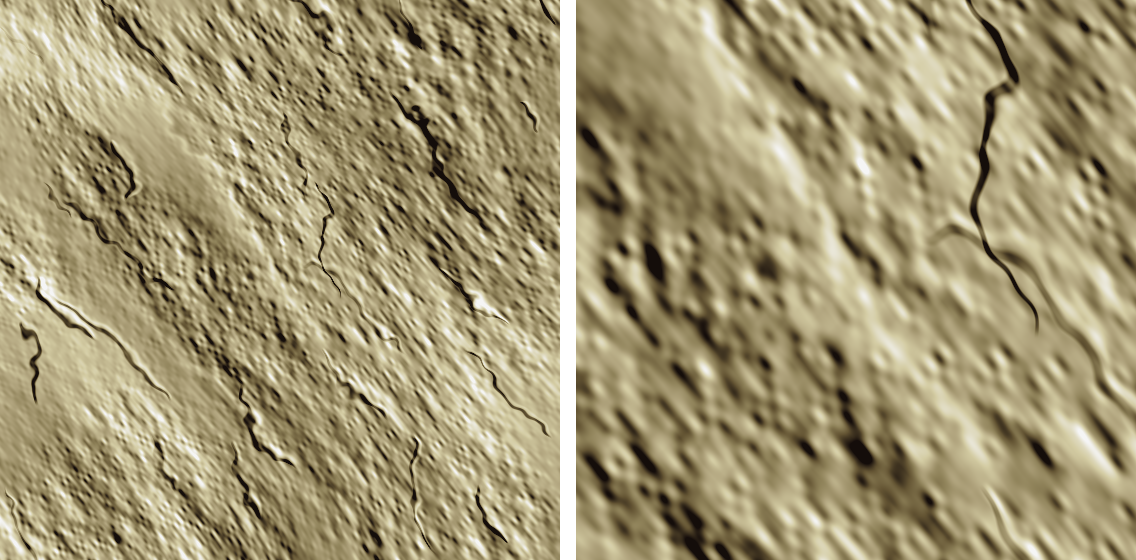
Left: the whole. Right: its middle third, enlarged.
Reproduce this texture procedurally as a Shadertoy shader.

```glsl
// Weathered sandstone: diagonal layered grain, one pale curved ridge and scattered cracks.
// A stretched noise height field is embossed by a light from the right; ridge and
// cracks are added to that shade, which is then mapped through a tan palette.

const vec2  ALONG       = vec2(0.64, -0.77);   // direction of the rock layers
const vec2  ACROSS      = vec2(0.77, 0.64);
const vec2  LIGHT_STEP  = vec2(0.0046, 0.0022);
const vec2  GRAIN_FREQ  = vec2(9.0, 18.0);     // first octave, along and across
const float GRAIN_GAIN  = 7.0;
const float BROAD_GAIN  = 1.9;
const float RIDGE_GAIN  = 0.85;
const float CRACK_GRID  = 5.0;                 // cracks per side
const float CRACK_DEPTH = 2.9;
const float LIP_GAIN    = 2.0;

const vec3 PALETTE[6] = vec3[6](
    vec3(0.08, 0.05, 0.04), vec3(0.39, 0.33, 0.20), vec3(0.56, 0.51, 0.35),
    vec3(0.69, 0.64, 0.49), vec3(0.83, 0.80, 0.64), vec3(0.96, 0.96, 0.96));
const float STOPS[6] = float[6](-2.6, -1.55, -0.7, 0.1, 1.1, 2.7);

float hash(vec2 p) {
    return fract(sin(dot(p, vec2(127.1, 311.7))) * 43758.5453);
}

float noise(vec2 p) {
    vec2 i = floor(p), f = fract(p);
    f = f * f * (3.0 - 2.0 * f);
    return mix(mix(hash(i), hash(i + vec2(1, 0)), f.x),
               mix(hash(i + vec2(0, 1)), hash(i + vec2(1, 1)), f.x), f.y);
}

vec2 wobble(vec2 p) {
    return vec2(noise(p), noise(p + 37.3)) - 0.5;
}

vec2 toLayers(vec2 p) {
    return vec2(dot(p, ALONG), dot(p, ACROSS));
}

// Layered height, finer octaves shallower
float height(vec2 q) {
    float sum = 0.0, amp = GRAIN_GAIN;
    vec2 freq = GRAIN_FREQ;
    for (int i = 0; i < 4; i++) {
        sum += amp * noise(q * freq + float(i) * 17.7);
        freq *= 2.1;
        amp *= 0.62;
    }
    return sum;
}

// Pale ridge: x = body, y = sharp lit edge
vec2 ridge(vec2 p) {
    float slope = -0.2 - 2.6 * p.x;
    float d = (p.y - (0.92 - 0.2 * p.x - 1.3 * p.x * p.x)) / sqrt(1.0 + slope * slope);
    float w = mix(0.075, 0.012, smoothstep(0.0, 0.62, p.x));
    float fade = 1.0 - smoothstep(0.5, 0.68, p.x);
    float body = smoothstep(-w - 0.03, -w + 0.03, d)
               * (1.0 - smoothstep(w - 0.008, w + 0.008, d));
    float e = (d - w + 0.008) / 0.008;
    return fade * vec2(body, exp(-e * e) * smoothstep(0.1, 0.4, p.x));
}

// Tapered cracks on a jittered grid, each with a lit lip on its right
float cracks(vec2 p) {
    float shade = 0.0;
    for (float j = 0.0; j < CRACK_GRID; j++)
    for (float i = 0.0; i < CRACK_GRID; i++) {
        vec2 id = vec2(i, j) + 3.0;
        vec2 center = (vec2(i, j) + vec2(hash(id), hash(id + 11.0))) / CRACK_GRID;
        float angle = mix(-0.7, -1.45, hash(id + 23.0));
        vec2 dir = vec2(cos(angle), sin(angle));
        vec2 q = p - center;
        float t = dot(q, dir) / mix(0.04, 0.14, hash(id + 31.0));
        float x = dot(q, vec2(-dir.y, dir.x));
        float taper = max(1.0 - t * t, 0.0);
        float w = mix(0.003, 0.0068, hash(id + 43.0)) * (0.35 + 0.65 * taper);
        float show = smoothstep(0.0, 0.35, taper);
        float lip = (x - 2.2 * w) / w;
        shade -= CRACK_DEPTH * mix(0.4, 1.0, hash(id + 53.0)) * show
               * (1.0 - smoothstep(0.35 * w, 1.3 * w, abs(x)));
        shade += LIP_GAIN * hash(id + 61.0) * show * exp(-lip * lip);
    }
    return shade;
}

vec3 stoneColor(float shade) {
    vec3 c = PALETTE[0];
    for (int i = 1; i < 6; i++)
        c = mix(c, PALETTE[i], clamp((shade - STOPS[i - 1]) / (STOPS[i] - STOPS[i - 1]), 0.0, 1.0));
    return c;
}

void mainImage(out vec4 fragColor, in vec2 fragCoord) {
    vec2 p = fragCoord / iResolution.y;

    // Bend the layers, then roughen the outlines of ridge and cracks
    vec2 bent = p + 0.07 * wobble(p * 3.0);
    vec2 jagged = p + 0.045 * wobble(p * 13.0) + 0.018 * wobble(p * 48.0);

    // Embossed grain, calmer in worn patches
    vec2 q = toLayers(bent);
    float grain = height(q) - height(q + toLayers(LIGHT_STEP));
    float rough = mix(0.35, 1.4, smoothstep(0.2, 0.7, noise(q * vec2(5.0, 9.0) + 5.0)));
    vec2 r = ridge(jagged);
    float shade = grain * rough * (1.0 - 0.35 * r.x);

    // Broad light and dark areas, ridge and cracks
    shade += BROAD_GAIN * (noise(q * vec2(3.0, 6.0) + 71.0) - 0.5);
    shade += RIDGE_GAIN * (r.x + r.y);
    shade += cracks(jagged) * (1.0 - 0.6 * r.x);

    fragColor = vec4(stoneColor(shade), 1.0);
}
```
